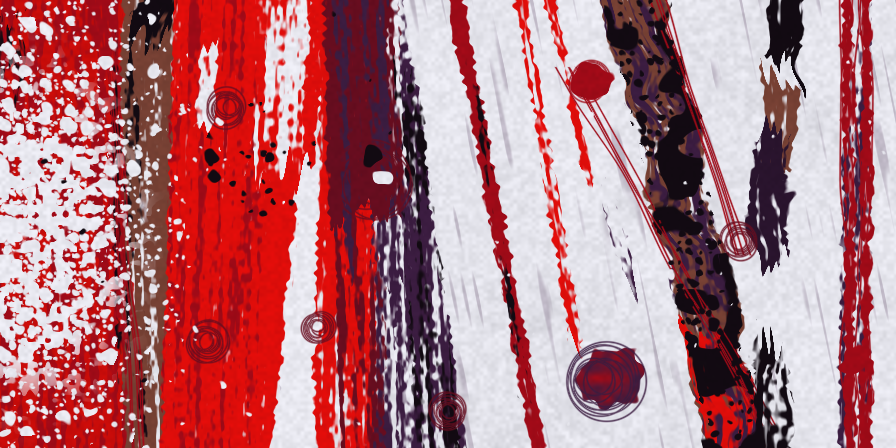
A Shadertoy shader for this background:

```glsl
#define WHITE vec3(.91, .91, .94)
#define RED vec3(.87, .05, .04)
#define DEEP vec3(.62, .04, .09)
#define WINE vec3(.40, .05, .12)
#define PLUM vec3(.23, .11, .25)
#define INK vec3(.07, .04, .07)
#define UMBER vec3(.46, .25, .20)
#define ROUGHNESS .012
#define LINE_WIDTH .0018
#define FULL vec2(-1, 2)

vec3 col;

float hash(vec2 p) {
    return fract(sin(dot(p, vec2(127.1, 311.7))) * 43758.5);
}

float noise(vec2 p) {
    vec2 i = floor(p), f = fract(p), e = vec2(1, 0);
    f *= f * (3. - 2. * f);
    return mix(mix(hash(i), hash(i + e.xy), f.x),
               mix(hash(i + e.yx), hash(i + e.xx), f.x), f.y);
}

float cover(float d) {
    float aa = 1. / iResolution.y;
    return smoothstep(aa, -aa, d);
}

void lay(vec3 paint, float mask) { col = mix(col, paint, mask); }

// Dry brush mask; edges hold left and right at top, then at bottom
float band(vec2 p, vec4 edges, vec2 span, float dry) {
    vec2 edge = mix(edges.xy, edges.zw, p.y);
    vec2 q = vec2(p.x - edge.x, p.y) + edges.x * 7. + dry;
    float grain = .6 * noise(q * vec2(95, 5)) + .4 * noise(q * vec2(150, 60));
    float side = max(edge.x - p.x, p.x - edge.y)
        + ROUGHNESS * (noise(q * vec2(20, 25)) + noise(q * vec2(60, 90)) - 1.);
    float end = max(span.x - p.y, p.y - span.y) + .12 * (noise(q.xx * 60.) - .5);
    return cover(max(side, end)) * smoothstep(dry - .1, dry + .1, grain);
}

void stroke(vec3 paint, vec2 p, vec4 edges, vec2 span, float dry) {
    lay(paint, band(p, edges, span, dry));
}

// Bundle of thin dripped lines
void drips(vec2 p, float top, float bottom, float spread, vec2 span) {
    float d = 1.;
    for (float k = 0.; k < 5.; k++) {
        float wobble = hash(vec2(k, top)) + .5 * noise(vec2(p.y * 5., k + top)) - .75;
        d = min(d, abs(p.x - mix(top, bottom, p.y) - spread * wobble));
    }
    lay(DEEP, cover(max(d - LINE_WIDTH, max(span.x - p.y, p.y - span.y))));
}

// Loose overlapping rings
void tangle(vec3 paint, vec2 p, vec2 c, float r) {
    float d = 1.;
    for (float k = 0.; k < 9.; k++) {
        vec2 shift = vec2(hash(vec2(k, c.x)), hash(vec2(c.y, k))) - .5;
        float ring = r * (.4 + .6 * hash(vec2(k, r)));
        d = min(d, abs(length(p - c - .4 * r * shift) - ring));
    }
    lay(paint, .85 * cover(d - LINE_WIDTH));
}

void blob(vec3 paint, vec2 p, vec2 c, float r) {
    lay(paint, cover(length(p - c) - r + .035 * (noise(p * 40.) - .5)));
}

// Random round drops, one per grid cell
float splatter(vec2 p, float cells, float density) {
    vec2 g = p * cells + .35 * noise(p * cells * 2.), id = floor(g);
    vec2 c = .3 + .4 * vec2(hash(id + 3.), hash(id + 8.));
    float r = .12 + .25 * hash(id + 5.);
    return cover((length(g - id - c) - r) / cells) * step(hash(id + cells), density);
}

void mainImage(out vec4 fragColor, in vec2 fragCoord) {
    // Height is one unit, y runs downwards
    vec2 p = vec2(fragCoord.x, iResolution.y - fragCoord.y) / iResolution.y;
    vec2 w = p + .035 * (vec2(noise(p * 14.), noise(p * 14. + 9.)) - .5);

    // Primed ground with faint scratches
    col = WHITE - .07 * noise(p * 7.) * noise(p * 60.);
    lay(PLUM, .22 * smoothstep(.8, .95, noise(vec2(p.x - .2 * p.y, p.y) * vec2(75, 6))));

    // Red field and brown seam
    vec4 field = vec4(-.1, .28, -.1, .3);
    stroke(RED * .9, p, field, FULL, -.2);
    stroke(DEEP, p, field, FULL, .5);
    stroke(INK, w, vec4(-.1, .05, -.1, 0), vec2(.02, .2), .45);
    stroke(UMBER, p, vec4(.27, .4, .28, .37), FULL, .3);
    stroke(INK, w, vec4(.31, .39, .1, .2), vec2(-1, .07), .3);
    stroke(INK, p, vec4(.24, .3, .27, .33), vec2(.1, .95), .6);

    // Broad red strokes with bare gaps
    stroke(RED, p, vec4(.39, .75, .36, .6), FULL, .15);
    stroke(DEEP, p, vec4(.39, .6, .36, .58), FULL, .6);
    stroke(WHITE, p, vec4(.455, .495, .4, .42), vec2(.07, .32), .3);
    stroke(WHITE, p, vec4(.57, .69, .53, .64), vec2(-1, .38), .47);
    stroke(WHITE, p, vec4(.7, .75, .61, .7), vec2(.38, 2), .1);

    // Wine stroke running into violet
    stroke(RED, p, vec4(.72, .84, .7, .84), FULL, .25);
    stroke(PLUM, p, vec4(.82, .9, .83, 1.04), FULL, .42);
    stroke(WINE, p, vec4(.725, .885, .74, .93), vec2(-1, .48), .15);
    stroke(WINE, p, vec4(.73, .86, .76, .86), FULL, .58);
    stroke(PLUM, p, vec4(.73, .89, .78, .96), vec2(-1, .6), .6);
    stroke(INK, p, vec4(.87, .91, .93, 1.03), vec2(.15, 2), .58);
    stroke(WHITE, p, vec4(.865, .89, .89, .93), FULL, .6);

    // Slanted lines on the pale middle
    stroke(DEEP, p, vec4(1, 1.032, 1.19, 1.22), FULL, .15);
    stroke(INK, p, vec4(1.025, 1.04, 1.18, 1.2), vec2(.15, .9), .55);
    stroke(RED, p, vec4(1.15, 1.175, 1.31, 1.335), vec2(-1, .78), .38);
    stroke(RED, p, vec4(1.22, 1.235, 1.44, 1.455), vec2(-1, .42), .42);
    stroke(PLUM, p, vec4(1.22, 1.25, 1.5, 1.53), vec2(.4, .62), .58);

    // Dark diagonal
    vec4 diagonal = vec4(1.35, 1.485, 1.59, 1.71);
    stroke(UMBER, w, diagonal, FULL, .25);
    stroke(RED, w, diagonal, vec2(.74, 2), .3);
    stroke(PLUM, w, diagonal, FULL, .56);
    lay(INK, band(w, diagonal, FULL, .1) * smoothstep(.52, .6, noise(w * 22.)));
    drips(p, 1.47, 1.805, .035, vec2(-1, .57));
    drips(p, 1.19, 1.74, .06, vec2(.15, .95));

    // Broken column and upright pair
    vec4 column = vec4(1.7, 1.78, 1.68, 1.76);
    stroke(INK, w, column + .01, vec2(-1, .16), .25);
    stroke(UMBER, w, column, vec2(.17, .4), .25);
    stroke(PLUM * .7, w, column - .015, vec2(.3, .57), .3);
    stroke(INK, w, column, vec2(.78, 2), .4);
    stroke(PLUM, p, vec4(1.89, 1.94, 1.87, 1.94), FULL, .55);
    stroke(DEEP, p, vec4(1.88, 1.905, 1.885, 1.91), FULL, .25);
    stroke(DEEP, p, vec4(1.925, 1.943, 1.92, 1.945), FULL, .25);
    drips(p, 1.91, 1.91, .07, FULL);
    drips(p, .23, .31, .04, FULL);

    // Blots and tangles
    blob(mix(PLUM, DEEP, noise(p * 45.)), p, vec2(1.37, .84), .072);
    tangle(PLUM, p, vec2(1.34, .85), .09);
    blob(DEEP, p, vec2(1.32, .18), .036);
    tangle(DEEP, p, vec2(1.32, .18), .045);
    tangle(WINE, p, vec2(.83, .4), .09);
    tangle(WINE, p, vec2(.51, .24), .045);
    tangle(WINE, p, vec2(.46, .76), .05);
    tangle(WINE, p, vec2(.71, .73), .035);
    tangle(WINE, p, vec2(1, .92), .04);
    tangle(WINE, p, vec2(1.65, .54), .04);
    blob(DEEP, p, vec2(1.9, .8), .03);
    blob(INK, p, vec2(.825, .355), .016);
    blob(WHITE, p, vec2(.85, .39), .018);

    // White spray and dark drops
    vec2 a = (p - vec2(.06, .52)) / vec2(.24, .36);
    float spray = exp(-dot(a, a)), crust = .5 * (noise(p * 30.) + noise(p * 75.));
    lay(WHITE, smoothstep(.68, .76, crust + .25 * spray) * smoothstep(.15, .6, spray));
    for (float cells = 22.; cells < 90.; cells *= 1.5)
        lay(WHITE, splatter(p, cells, .65 * spray + .12 * smoothstep(.45, .2, p.x)));
    float dark = .5 * band(p, diagonal, FULL, -.2) + .15 * cover(length(p - vec2(.58, .36)) - .13);
    lay(INK, max(splatter(p, 24., dark), splatter(p, 45., dark)));

    // Canvas weave
    fragColor = vec4(col * (.96 + .08 * noise(p * 120.)), 1);
}
```
